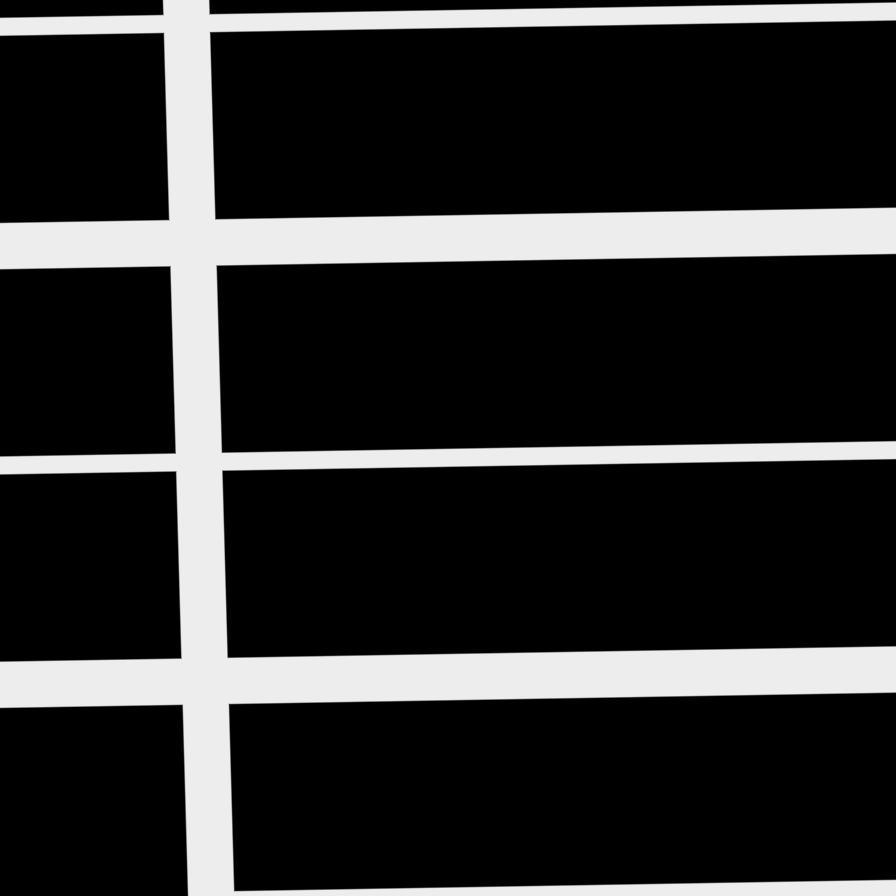
Give the GLSL for this pattern, as a three.js fragment shader.

```glsl
#define PITCH vec2(1.0, 0.4896)      // one repeat, across and up
#define ORIGIN vec2(0.2357, 0.2357)  // axes of the first wide bars
#define LEAN vec2(-0.028, 0.0171)    // drift of upright and level bars
#define WIDE 0.0517
#define THIN 0.0201
#define SOFTNESS 0.0011
#define INK vec3(0.0)
#define BAR vec3(0.928)

varying vec2 vUv;

// Distance to the nearest axis of a repeated line
float axisDistance(float position, float pitch) {
  return abs(position - pitch * floor(position / pitch + 0.5));
}

// Smooth coverage of a bar of the given width
float barCoverage(float distanceToAxis, float width) {
  float edge = distanceToAxis - 0.5 * width;
  float blur = max(SOFTNESS, 0.75 * fwidth(distanceToAxis));
  return 1.0 - smoothstep(-blur, blur, edge);
}

void main() {
  // Slightly skewed grid coordinates
  vec2 grid = vUv - ORIGIN - LEAN * vUv.yx;

  // Wide bars both ways, thin bars halfway between the level ones
  float upright = barCoverage(axisDistance(grid.x, PITCH.x), WIDE);
  float level = barCoverage(axisDistance(grid.y, PITCH.y), WIDE);
  float divider = barCoverage(axisDistance(grid.y - 0.5 * PITCH.y, PITCH.y), THIN);

  // The lowest divider stops at the upright bar
  float lowestRow = 1.0 - step(-0.25 * PITCH.y, grid.y);
  divider *= 1.0 - lowestRow * (1.0 - step(0.0, grid.x));

  float coverage = max(upright, max(level, divider));
  gl_FragColor = vec4(mix(INK, BAR, coverage), 1.0);
}
```
